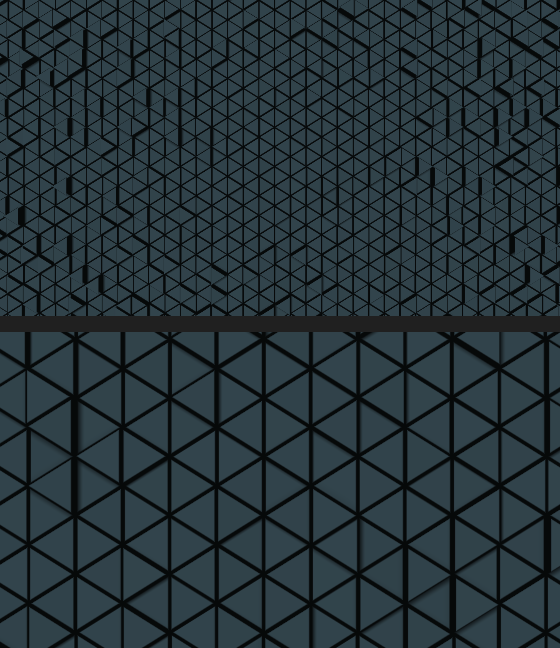
Top, the full canvas; bottom, a detail of the centre.
Write a WebGL 1 fragment shader that draws this pattern.

```glsl
precision highp float;

uniform vec2 u_resolution;

// Lengths are fractions of the canvas height.
const float COLUMN = 0.04968;
const float SIDE = 0.0620;
const float GAP = 0.0017;
const vec2 GRID_ORIGIN = vec2(0.8688, 0.4734);

const vec3 TOP_COLOR = vec3(0.192, 0.262, 0.292);
const vec3 GAP_COLOR = vec3(0.025, 0.034, 0.037);

float hash(vec3 id) {
  return fract(sin(dot(id, vec3(127.1, 311.7, 74.7))) * 43758.5453);
}

// Skewed coordinates: every unit cell holds two triangles.
vec2 toGrid(vec2 p) {
  vec2 q = (p - GRID_ORIGIN) / vec2(COLUMN, SIDE);
  return vec2(q.x, q.y - 0.5 * q.x);
}

// Mostly shallow relief with a few tall prisms.
float prismHeight(vec3 id) {
  float r = hash(id);
  return 0.008 * r + 0.016 * pow(r, 8.0) - 0.005;
}

// Distances to the vertical, rising and falling edges, positive inside.
vec3 edgeDistances(vec2 grid, vec3 id) {
  vec2 f = grid - id.xy;
  f = mix(f, 1.0 - f, id.z);
  float slanted = 1.0 / length(vec2(0.5 / COLUMN, 1.0 / SIDE));
  return vec3(f, 1.0 - f.x - f.y) * vec3(COLUMN, slanted, slanted) - GAP;
}

// Soft shade cast by a taller neighbour across one edge.
float edgeShade(float dist, float height, vec3 neighbour, float strength) {
  float width = 0.5 * max(prismHeight(neighbour) - height, 0.0) + 0.0001;
  return mix(1.0, smoothstep(-0.3 * width, width, dist), strength);
}

float topShade(vec3 id, vec3 dist, float height) {
  float side = 2.0 * id.z - 1.0;
  float other = 1.0 - id.z;
  vec3 strength = mix(vec3(0.85, 0.1, 0.5), vec3(0.1, 0.85, 0.1), id.z);
  float shade = edgeShade(dist.x, height, vec3(id.x + side, id.y, other), strength.x);
  shade *= edgeShade(dist.y, height, vec3(id.x, id.y + side, other), strength.y);
  shade *= edgeShade(dist.z, height, vec3(id.xy, other), strength.z);

  // Dark rim and slight tone variation.
  float inner = min(dist.x, min(dist.y, dist.z));
  shade *= mix(0.62, 1.0, smoothstep(0.0, 0.0013, inner));
  return shade * (0.98 + 0.04 * hash(id + 19.3));
}

// Brightness of the raised tops seen from above the centre.
float prismField(vec2 p, vec2 center, float pixel) {
  vec2 home = floor(toGrid(p));
  float shade = 0.0;
  float alpha = 0.0;
  float highest = -1.0;
  for (int i = -1; i <= 1; i++) {
    for (int j = -1; j <= 1; j++) {
      for (int k = 0; k <= 1; k++) {
        vec3 id = vec3(home + vec2(float(i), float(j)), float(k));
        float height = prismHeight(id);
        vec2 ground = center + (p - center) / (1.0 + height);
        vec3 dist = edgeDistances(toGrid(ground), id);
        float inner = min(dist.x, min(dist.y, dist.z));
        float cover = clamp(inner / pixel + 0.5, 0.0, 1.0);
        if (cover > 0.0) {
          float tone = topShade(id, dist, height);
          float blend = height > highest ? cover : cover * (1.0 - alpha);
          shade = mix(shade, tone, blend);
          alpha = max(alpha, cover);
          highest = max(highest, height);
        }
      }
    }
  }
  return shade;
}

void main() {
  vec2 p = gl_FragCoord.xy / u_resolution.y;
  vec2 center = 0.5 * u_resolution / u_resolution.y;
  float shade = prismField(p, center, 1.0 / u_resolution.y);
  gl_FragColor = vec4(mix(GAP_COLOR, TOP_COLOR, shade), 1.0);
}
```
